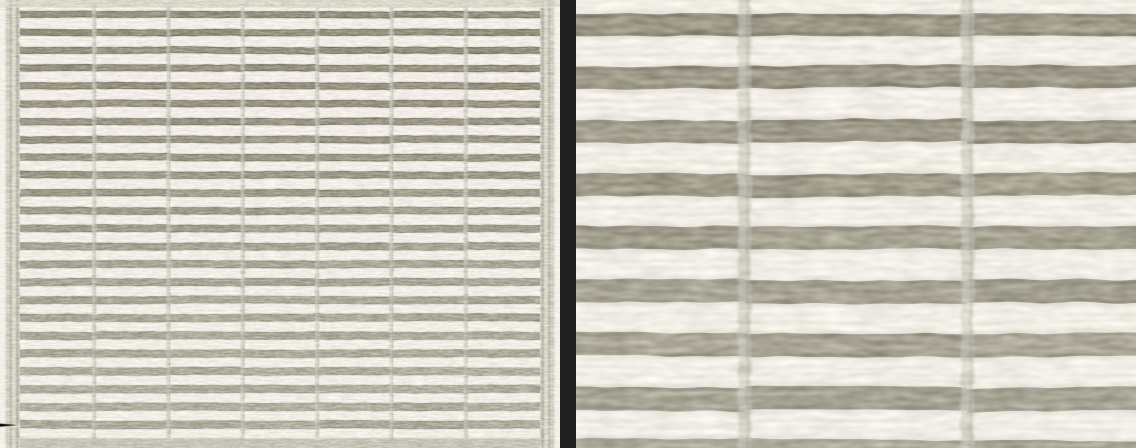
Left: the whole. Right: its middle third, enlarged.
Write a WebGL 1 fragment shader that draws this texture.

```glsl
precision highp float;
// Woven slat blind: 24 taupe stripes on ivory, six stitched cords and a pale hem.

uniform vec2 u_resolution;

const vec3 IVORY = vec3(0.95, 0.94, 0.91);
const vec3 LINEN = vec3(0.87, 0.86, 0.82);
const vec3 TAUPE_DARK = vec3(0.60, 0.58, 0.51);
const vec3 TAUPE_PALE = vec3(0.69, 0.675, 0.62);
const vec3 CORD = vec3(0.81, 0.80, 0.76);
const vec3 HEM = vec3(0.82, 0.81, 0.76);

const float ROWS = 24.0;
const float ROW_PITCH = 0.0398;
const float FIRST_ROW = 0.0326;
const float COLUMNS = 7.0;
const float SIDE = 0.0355;

float hash(vec2 p) {
  vec3 q = fract(vec3(p.xyx) * 0.1031);
  q += dot(q, q.yzx + 33.33);
  return fract((q.x + q.y) * q.z);
}

float corner(vec2 cell, vec2 offset) {
  float angle = 6.2832 * hash(cell);
  return dot(vec2(cos(angle), sin(angle)), offset);
}

float gradientNoise(vec2 p) {
  vec2 i = floor(p);
  vec2 f = p - i;
  vec2 w = f * f * f * (f * (f * 6.0 - 15.0) + 10.0);
  vec2 e = vec2(1.0, 0.0);
  float low = mix(corner(i, f), corner(i + e, f - e), w.x);
  float high = mix(corner(i + e.yx, f - e.yx), corner(i + e.xx, f - e.xx), w.x);
  return mix(low, high, w.y);
}

// Soft strip of the given half width around zero.
float strip(float d, float halfWidth, float blur) {
  return 1.0 - smoothstep(halfWidth - blur, halfWidth + blur, abs(d));
}

// Long horizontal fibres, roughly -1 to 1.
float fibres(vec2 p) {
  return gradientNoise(p * vec2(38.0, 210.0))
       + 0.8 * gradientNoise(p * vec2(110.0, 290.0) + 17.0);
}

vec3 slats(vec2 p, float grain, float pixel) {
  float row = (p.y - FIRST_ROW) / ROW_PITCH;
  float column = (p.x - SIDE) / (1.0 - 2.0 * SIDE) * COLUMNS;
  float index = floor(row + 0.5);
  vec2 cell = vec2(index, floor(column)) + 5.0;

  // Each segment sits and leans a little differently.
  float lean = (hash(cell + 40.0) - 0.5) * (fract(column) - 0.5) * 0.07;
  float wobble = 0.04 * gradientNoise(vec2(p.x * 45.0, index * 3.7));
  float d = row - index + (hash(cell) - 0.5) * 0.05 + lean + wobble;
  float blur = 0.7 * pixel / ROW_PITCH;
  float halfWidth = mix(0.195, 0.235, p.y);
  float inRows = step(-0.5, index) * step(index, ROWS - 0.5);
  float stripe = strip(d, halfWidth, blur) * inRows;

  // Ivory fades to linen beside each stripe; fine threads cross its middle.
  float shade = 0.55 * strip(abs(d) - halfWidth, 0.06, 0.06);
  shade += 0.3 * strip(abs(d) - 0.43, 0.025, 0.04);
  vec3 light = mix(IVORY, LINEN, shade) + 0.055 * grain;

  float fade = smoothstep(0.1, 0.85, p.y);
  vec3 dark = mix(TAUPE_DARK, TAUPE_PALE, fade);
  dark += 0.11 * grain + (hash(cell + 9.0) - 0.5) * 0.035;
  float rim = strip(abs(d) - halfWidth + 0.04, 0.025, 0.045);
  dark -= rim * mix(0.08, 0.03, fade);
  vec3 color = mix(light, dark, stripe);

  // Cords with uneven stitches cover the joins.
  float nearest = floor(column + 0.5);
  float inner = step(0.5, nearest) * step(nearest, COLUMNS - 0.5);
  float sway = 0.0012 * gradientNoise(vec2(nearest * 7.3, p.y * 90.0));
  float offset = (column - nearest) / COLUMNS * (1.0 - 2.0 * SIDE) + sway;
  float fray = 0.0012 * gradientNoise(vec2(nearest * 5.1, p.y * 240.0));
  float cord = strip(offset, 0.0038 + fray, 0.0012 + 0.5 * pixel) * inner;
  vec3 thread = CORD + 0.09 * grain - 0.05 * stripe;
  thread -= 0.06 * strip(offset - 0.002, 0.001, 0.0012);
  return mix(color, thread, cord * mix(0.72, 0.85, stripe));
}

vec3 sideHem(float edge, float grain, float y) {
  vec3 color = HEM + 0.08 * grain + 0.04 * gradientNoise(vec2(edge * 90.0, y * 130.0));
  color -= 0.09 * strip(edge - 0.031, 0.002, 0.0018);
  color -= 0.07 * strip(edge - 0.019, 0.0018, 0.0018);
  color += 0.05 * strip(edge - 0.025, 0.002, 0.0018);
  return mix(IVORY + 0.04 * grain, color, smoothstep(0.007, 0.013, edge));
}

void main() {
  vec2 p = gl_FragCoord.xy / u_resolution;
  p.y = 1.0 - p.y;
  float pixel = 1.0 / u_resolution.y;
  float grain = fibres(p);
  float edge = min(p.x, 1.0 - p.x);
  vec3 color = slats(p, grain, pixel);

  // Top and bottom hems, then the side hems with frayed inner edges.
  float top = 1.0 - smoothstep(0.015, 0.019, p.y);
  float bottom = smoothstep(0.976, 0.981, p.y);
  color = mix(color, HEM + vec3(0.035) + 0.08 * grain, top);
  color = mix(color, HEM - vec3(0.04) + 0.08 * grain, bottom);
  float fray = 0.003 * gradientNoise(vec2(step(0.5, p.x) * 9.0, p.y * 95.0));
  float side = 1.0 - smoothstep(-0.0015, 0.0015, edge - SIDE + fray);
  color = mix(color, sideHem(edge, grain, p.y), side * (1.0 - 0.6 * top));

  // Pale seam across the side hems and a dark nick at the lower left.
  color = mix(color, IVORY, 0.65 * side * strip(p.y - 0.952, 0.001, pixel));
  float nick = strip(p.y - 0.949, 0.0035 * (1.0 - p.x / 0.031), pixel);
  color = mix(color, vec3(0.04), nick * (1.0 - smoothstep(0.025, 0.031, p.x)));

  gl_FragColor = vec4(clamp(color, 0.0, 1.0), 1.0);
}
```
